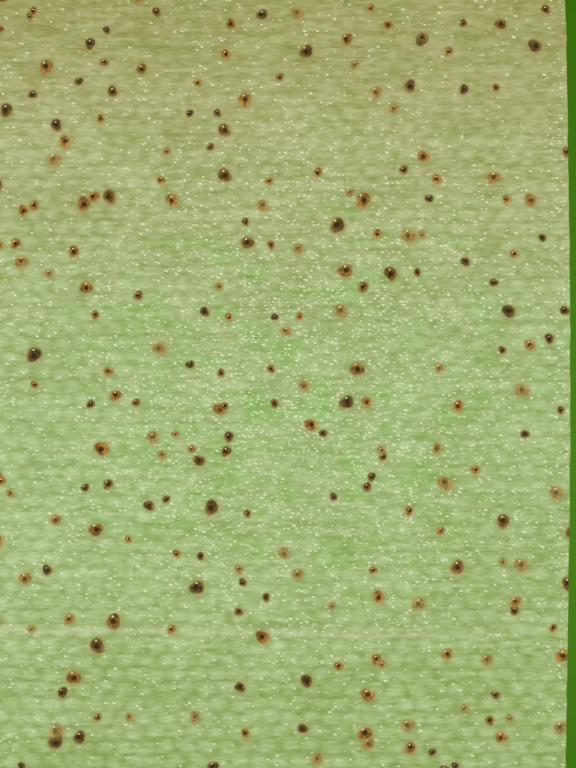
Write a Shadertoy shader that draws this texture.

```glsl
// Damp pale green woven paper sprinkled with small brown seeds, beside a green strip.
// Staggered dimples, stretched noise fibres and cellular glints form the paper;
// a jittered grid scatters the seeds, each with halo, rim, dark core and glint.

#define PAPER_DARK  vec3(0.555, 0.610, 0.345)
#define PAPER_LIGHT vec3(0.725, 0.770, 0.575)
#define GLINT       vec3(0.90, 0.92, 0.80)
#define HALO        vec3(0.60, 0.56, 0.33)
#define SEED_TAN    vec3(0.58, 0.40, 0.17)
#define SEED_DARK   vec3(0.27, 0.22, 0.12)
#define STRIP       vec3(0.25, 0.45, 0.07)
#define SEED_CELL   0.055
#define SEED_SHARE  0.54
#define SEED_RADIUS 0.0098
#define DIMPLE      vec2(0.036, 0.025)
#define GLINT_CELL  vec2(0.0072, 0.0054)

vec2 hash2(vec2 p) {
    vec3 q = fract(p.xyx * vec3(0.1031, 0.1030, 0.0973));
    q += dot(q, q.yzx + 33.33);
    return fract((q.xx + q.yz) * q.zy);
}

float noise(vec2 p) {
    vec2 i = floor(p), f = fract(p);
    f = f * f * (3.0 - 2.0 * f);
    float low = mix(hash2(i).x, hash2(i + vec2(1, 0)).x, f.x);
    float high = mix(hash2(i + vec2(0, 1)).x, hash2(i + vec2(1, 1)).x, f.x);
    return mix(low, high, f.y);
}

// Soft raised dots in staggered rows, about -0.5 to 0.5
float dimples(vec2 p) {
    p += 0.007 * (vec2(noise(p * 22.0), noise(p * 22.0 + 40.0)) - 0.5);
    vec2 g = p / DIMPLE;
    g.x += 0.5 * mod(floor(g.y), 2.0);
    return 0.5 - smoothstep(0.15, 0.65, length(fract(g) - 0.5));
}

// Cellular specks of wet light; density runs from 0 to 1
float glints(vec2 p, float density, float px) {
    vec2 g = p / GLINT_CELL, cell = floor(g);
    float light = 0.0;
    for (int y = -1; y <= 1; y++)
    for (int x = -1; x <= 1; x++) {
        vec2 id = cell + vec2(x, y), h = hash2(id), k = hash2(id + 71.0);
        vec2 q = (g - id - h) * GLINT_CELL;
        q.y += 0.5 * (k.y - 0.5) * q.x;
        float r = mix(0.0010, 0.0024, k.y);
        float spot = 1.0 - smoothstep(r - px, r + px, length(q * vec2(0.8, 1.2)));
        light = max(light, spot * step(k.x, density) * mix(0.35, 1.0, h.y));
    }
    return light;
}

vec3 paper(vec2 p, float height, float px) {
    float v = p.y / height;
    float centre = exp(-6.0 * dot(p - vec2(0.52, 0.48 * height), p - vec2(0.52, 0.48 * height)));
    float broad = 0.5 * sin(4.1 * p.x + 2.0 * sin(2.7 * p.y)) + 0.5 * sin(5.3 * p.y - 3.1 * p.x);
    float fibre = noise(p * vec2(48, 170)) + 0.8 * noise(p * vec2(110, 330) + 9.0) - 0.9;
    float blotch = noise(p * vec2(13, 24) + 5.0) - 0.5;
    float tone = 0.57 + 0.07 * broad + 0.48 * fibre + 0.25 * blotch;
    tone += dimples(p) * mix(0.42, 0.14, max(centre, smoothstep(0.6, 1.0, v)));
    tone -= 0.28 * smoothstep(0.82, 1.02, v) + 0.12 * smoothstep(0.25, 0.0, v);
    vec3 col = mix(PAPER_DARK, PAPER_LIGHT, clamp(tone, -0.15, 1.25));

    // Warmer at the top, greener through the middle
    col += vec3(0.022, -0.022, -0.018) * smoothstep(0.55, 1.0, v);
    col += vec3(-0.012, 0.022, 0.0) * smoothstep(0.85, 0.45, v);
    col.rb -= 0.05 * centre * smoothstep(0.55, 0.85, noise(p * vec2(18, 34)));

    // Pale creases, the lower one stronger
    float wave = 0.002 * sin(p.x * 23.0) + 0.003 * noise(p * 60.0);
    float low = p.y - 0.182 * height + 0.018 * p.x + wave;
    float high = p.y - 0.763 * height + wave;
    float crease = 0.45 * exp(-pow(low / 0.0045, 2.0)) * smoothstep(0.9, 0.8, p.x);
    crease += 0.22 * exp(-pow(high / 0.003, 2.0)) * smoothstep(0.75, 0.6, p.x);
    col = mix(col, vec3(0.78, 0.80, 0.66), crease * (0.5 + noise(p * 90.0)));

    float border = smoothstep(0.94, 0.975, p.x) + 0.4 * smoothstep(0.05, 0.0, p.x);
    float density = 0.05 + 0.42 * centre + 0.22 * border;
    return mix(col, GLINT, 0.85 * glints(p, density, px));
}

// Blends every nearby seed over the paper
vec3 addSeeds(vec3 col, vec2 p, float px) {
    vec2 cell = floor(p / SEED_CELL);
    for (int y = -1; y <= 1; y++)
    for (int x = -1; x <= 1; x++) {
        vec2 id = cell + vec2(x, y);
        vec2 place = hash2(id + 13.0), kind = hash2(id + 57.0), form = hash2(id + 131.0);
        float crowd = 0.55 + 0.9 * noise(id * 0.45);
        if (kind.x > SEED_SHARE * crowd) continue;

        vec2 q = p - (id + place) * SEED_CELL;
        float a = 6.2832 * form.x, r = SEED_RADIUS * mix(0.62, 1.25, form.y * form.y);
        vec2 s = mat2(cos(a), sin(a), -sin(a), cos(a)) * q * vec2(1.0, 1.0);
        float turn = atan(s.y, s.x + 1e-6);
        float d = length(s * vec2(0.9, 1.12)) / r + 0.07 * sin(3.0 * turn + 9.0 * place.x);
        float soft = px / r + 0.13;
        float dark = smoothstep(0.3, 0.95, kind.y);
        float solid = mix(0.55, 0.96, smoothstep(0.05, 0.45, kind.y));

        // Wet halo, then body with a mottled rim and an off-centre core
        col = mix(col, HALO, 0.48 * smoothstep(1.9, 0.8, length(q + vec2(-0.1, 0.15) * r) / r));
        vec3 body = mix(SEED_TAN, SEED_DARK, 0.8 * dark);
        body *= 0.78 + 0.5 * noise(q / r * 2.6 + 50.0 * place);
        body += vec3(0.10, 0.09, 0.05) * smoothstep(0.45, 0.85, d) * (0.4 + 0.6 * sin(turn + a));
        float core = length(s / r - 0.3 * (place - 0.5));
        body = mix(body, SEED_DARK * 0.65, 0.85 * smoothstep(0.55, 0.2, core));
        col = mix(col, body, solid * (1.0 - smoothstep(1.0 - soft, 1.0 + soft, d)));

        float shine = length(q / r - vec2(-0.25, 0.45) - 0.5 * (form - 0.5));
        col = mix(col, GLINT, 0.7 * step(0.3, form.x) * smoothstep(0.27, 0.08, shine));
    }
    return col;
}

void mainImage(out vec4 fragColor, in vec2 fragCoord) {
    float px = 1.0 / iResolution.x, height = iResolution.y * px;
    vec2 p = fragCoord * px;
    vec3 col = addSeeds(paper(p, height, px), p, px);

    // Smooth strip along the slightly bowed right edge
    float edge = 0.981 + 0.008 * sin(3.1416 * p.y / height) + 0.002 * noise(p * 45.0);
    vec3 strip = STRIP + 0.04 * sin(3.0 * p.y);
    col = mix(col, strip, smoothstep(edge - px, edge + px, p.x));
    fragColor = vec4(clamp(col, 0.0, 1.0), 1.0);
}
```
